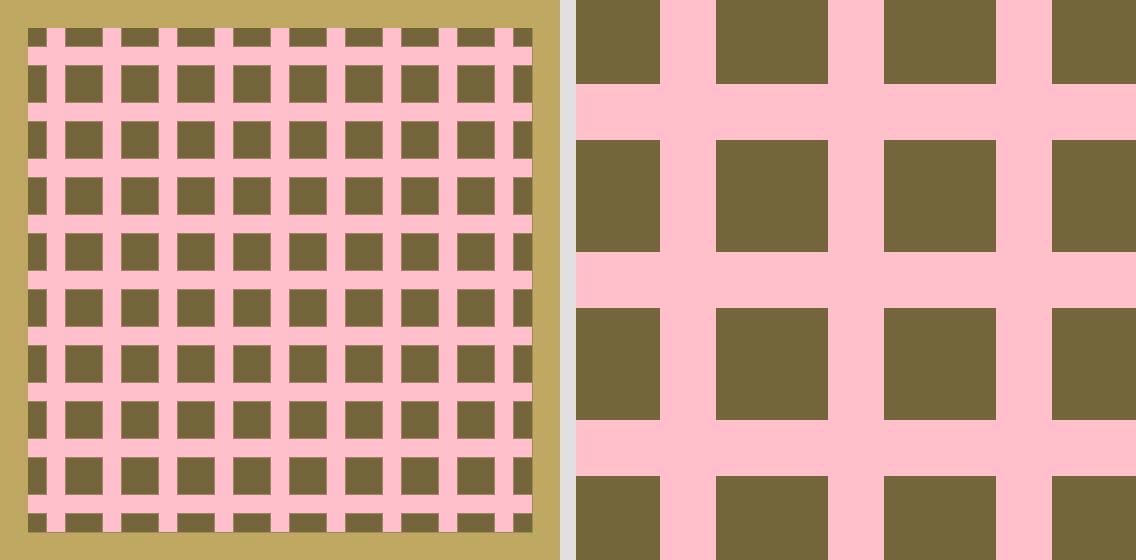
Left, the full canvas; right, a detail of the centre.
Write a three.js fragment shader that draws this pattern.

```glsl
varying vec2 vUv;

const vec3 FRAME_COLOR = vec3(0.75, 0.66, 0.38);
const vec3 GROUND_COLOR = vec3(0.455, 0.40, 0.23);
const vec3 BAND_COLOR = vec3(1.0, 0.753, 0.796);

const float FRAME_WIDTH = 0.05;
const float BAND_PERIOD = 0.1;             // nine bands each way inside the frame
const float BAND_WIDTH = BAND_PERIOD / 3.0;
const float GROUND_OVERHANG = 0.0008;      // sliver of ground at right and bottom

// Signed distance to an axis-aligned box
float boxDistance(vec2 p, vec2 low, vec2 high) {
  vec2 d = max(low - p, p - high);
  return max(d.x, d.y);
}

// Signed distance to the nearest band, vertical or horizontal
float latticeDistance(vec2 p) {
  vec2 fromCenter = abs(fract(p / BAND_PERIOD + 0.5) - 0.5) * BAND_PERIOD;
  return min(fromCenter.x, fromCenter.y) - 0.5 * BAND_WIDTH;
}

// Share of a pixel that lies inside a shape
float coverage(float signedDistance, float pixelSize) {
  return clamp(0.5 - signedDistance / pixelSize, 0.0, 1.0);
}

void main() {
  vec2 pixel = fwidth(vUv);
  float pixelSize = max(max(pixel.x, pixel.y), 1e-5);

  vec2 low = vec2(FRAME_WIDTH);
  vec2 high = vec2(1.0 - FRAME_WIDTH);
  vec2 overhang = vec2(GROUND_OVERHANG, -GROUND_OVERHANG);

  // Ground panel inside the frame
  float ground = boxDistance(vUv, low + min(overhang, 0.0), high + max(overhang, 0.0));
  vec3 color = mix(FRAME_COLOR, GROUND_COLOR, coverage(ground, pixelSize));

  // Crossing bands, clipped to the panel
  float bands = max(latticeDistance(vUv), boxDistance(vUv, low, high));
  color = mix(color, BAND_COLOR, coverage(bands, pixelSize));

  gl_FragColor = vec4(color, 1.0);
}
```
